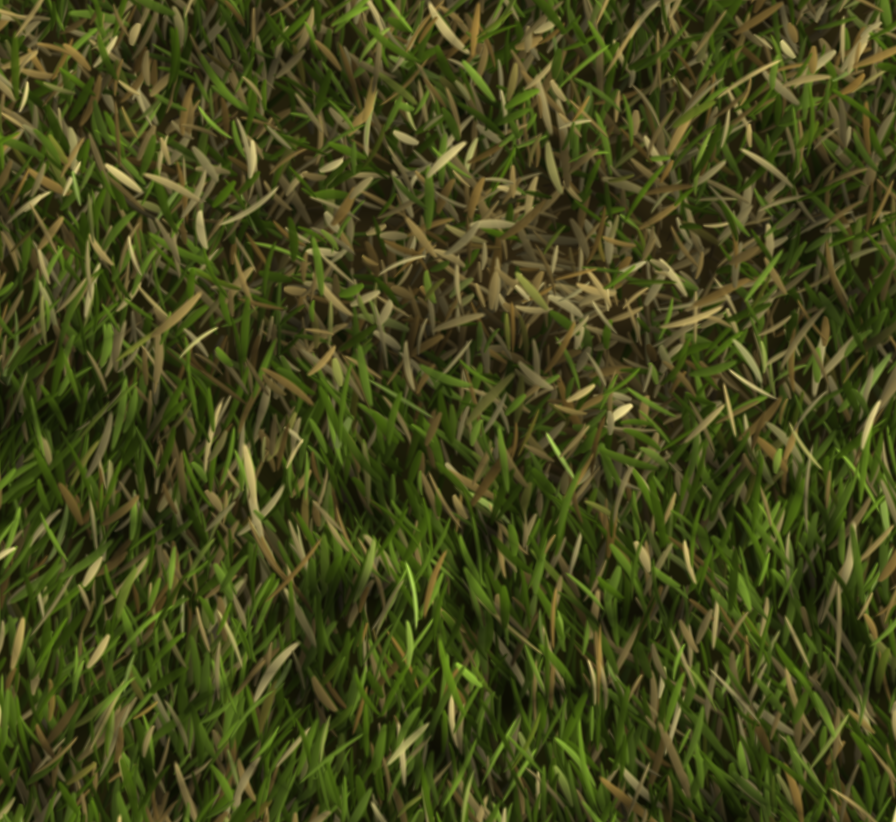
A Shadertoy shader for this texture:

```glsl
vec4 hash4(vec2 cell, float seed) {
    vec4 h = fract(vec4(cell.xyx, seed) * vec4(.1031, .1030, .0973, .1099));
    h += dot(h, h.wzxy + 33.33);
    return fract((h.xxyz + h.yzzw) * h.zywx);
}

// Distance to the nearest scattered point, for dark pockets between tufts
float cellular(vec2 p) {
    vec2 cell = floor(p);
    float nearest = 2.0;
    for (int y = -1; y <= 1; y++)
    for (int x = -1; x <= 1; x++) {
        vec2 id = cell + vec2(x, y);
        nearest = min(nearest, length(id + hash4(id, 91.0).xy - p));
    }
    return nearest;
}

// How withered the lawn is: a bare patch, a drier far side, slow drifts
float dryness(vec2 p) {
    vec2 d = (p - vec2(.64, .63)) * mat2(.9, -.4, .4, .9);
    float patchy = exp(-dot(d * vec2(3.6, 7.0), d * vec2(3.6, 7.0)));
    float drift = sin(p.x * 9.0 + 3.0 * sin(p.y * 6.0)) * sin(p.y * 11.0 + p.x * 4.0);
    return clamp(.12 + .3 * smoothstep(.35, .8, p.y) + .55 * patchy + .14 * drift, 0.0, 1.0);
}

// Colour in rgb, coverage in a; q is relative to the middle of the blade
vec4 blade(vec2 q, vec2 root, vec4 shape, vec4 tint, float depth, float size) {
    float dry = dryness(root);
    float spread = mix(1.5, 3.0, smoothstep(.1, .7, dry));
    float lean = .25 * sin(root.x * 5.0 + root.y * 4.0);
    float angle = lean + (shape.z - .5) * spread;
    float c = cos(angle), s = sin(angle);
    q = mat2(c, s, -s, c) * q;

    float halfLength = size * mix(.35, .92, shape.w) * mix(1.0, .62, dry);
    float along = q.y / halfLength;
    float across = q.x + (tint.w - .5) * .3 * halfLength * (along * along - .4);
    float width = mix(.0022, .0058, tint.x * tint.x) * (1.0 - .75 * along * along);
    float cover = smoothstep(.0028, -.0022, abs(across) - width)
                * smoothstep(1.0, .8, abs(along));

    vec3 grass = mix(vec3(.19, .26, .045), vec3(.36, .45, .15), tint.y * tint.y);
    vec3 hay = mix(vec3(.37, .29, .13), vec3(.58, .54, .36), tint.y);
    vec3 colour = mix(grass, hay, smoothstep(-.08, .08, .18 + .75 * dry - tint.z));
    colour *= mix(.38, 1.2, depth) * (.62 + .56 * fract(tint.x * 7.0 + tint.w));
    colour *= 1.0 + .16 * along + .15 * clamp(across / width, -1.0, 1.0);

    // A few blades catch the light
    colour += vec3(.25, .25, .19) * step(.982, fract(tint.w * 13.0 + shape.z)) * depth;
    return vec4(colour, cover * .93);
}

void mainImage(out vec4 fragColor, in vec2 fragCoord) {
    vec2 p = fragCoord / iResolution.y;
    vec3 colour = mix(vec3(.08, .085, .02), vec3(.18, .14, .07), dryness(p));

    // Blades stacked from the shaded ground up to the lit tips
    const float layers = 17.0;
    for (float layer = 0.0; layer < layers; layer++) {
        float depth = layer / (layers - 1.0);
        float size = .046 + .022 * fract(layer * .618);
        vec2 shift = vec2(.37, .71) * layer;
        vec2 cell = floor(p / size + shift);
        for (int y = -1; y <= 1; y++)
        for (int x = -1; x <= 1; x++) {
            vec2 id = cell + vec2(x, y);
            vec4 shape = hash4(id, layer + 1.0);
            vec4 tint = hash4(id + 57.0, layer + 31.0);
            vec2 root = (id + shape.xy - shift) * size;
            vec4 b = blade(p - root, root, shape, tint, depth, size);
            colour = mix(colour, b.rgb, b.a);
        }
    }

    // Soft pockets of shade and uneven light
    vec2 warped = p + .02 * sin(p.yx * 31.0 + 2.0 * sin(p * 17.0));
    float pocket = smoothstep(.3, .95, cellular(warped * vec2(10.0, 12.0)));
    colour *= mix(1.12, .5, pocket * (1.0 - .6 * dryness(p)));
    colour *= 1.0 + .1 * sin(p.x * 7.0 + 1.0) * sin(p.y * 9.0 + p.x * 5.0);
    fragColor = vec4(colour, 1.0);
}
```
